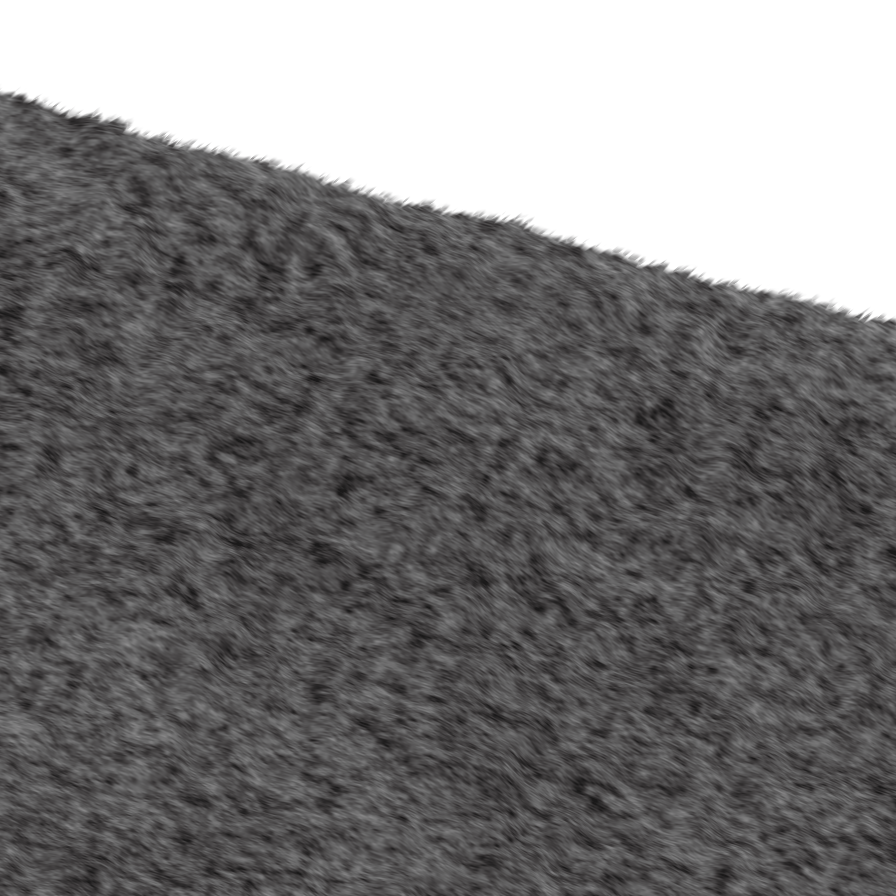
A Shadertoy shader for this texture:

```glsl
// Dark grey plush fur under a sloping edge, against a white backdrop.
// Stretched value noise at several scales, combed along a gently bent
// direction, gives clumps and strands; skewed noise frays the rim.

#define EDGE_LEFT 0.897
#define EDGE_SLOPE 0.262
#define COMB_ANGLE -0.42
#define COMB_BEND 0.030
#define FRINGE 0.011
#define FUR_TONE 0.322
#define CLUMP_GAIN 0.15
#define TUFT_GAIN 0.16
#define STRAND_GAIN 0.25
#define RIM_LIGHT 0.060

float hash(vec2 p) {
    return fract(sin(dot(p, vec2(127.1, 311.7))) * 43758.545);
}

float noise(vec2 p) {
    vec2 i = floor(p), f = fract(p);
    f = f * f * (3.0 - 2.0 * f);
    return mix(mix(hash(i), hash(i + vec2(1, 0)), f.x),
               mix(hash(i + vec2(0, 1)), hash(i + vec2(1, 1)), f.x), f.y);
}

// Gaussian patch of unit height
float patchAt(vec2 p, vec2 center, vec2 size) {
    vec2 d = (p - center) / size;
    return exp(-dot(d, d));
}

// Height of the fur above the straight slope, with leaning hairs
float fringeHeight(vec2 p, float above) {
    float x = p.x - above * 0.9;
    float hairs = 0.5 * noise(vec2(x * 60.0, 3.0)) + 0.5 * noise(vec2(x * 260.0, 8.0));
    float tufts = patchAt(vec2(x, 0), vec2(0.115, 0), vec2(0.025, 1))
                + patchAt(vec2(x, 0), vec2(0.575, 0), vec2(0.022, 1))
                + patchAt(vec2(x, 0), vec2(0.735, 0), vec2(0.025, 1))
                + patchAt(vec2(x, 0), vec2(0.970, 0), vec2(0.020, 1));
    float wave = 0.007 * (noise(vec2(x * 9.0, 5.0)) - 0.5);
    return wave + FRINGE * (hairs - 0.5) * (1.0 + tufts) + 0.005 * tufts;
}

// Position measured along and across the lie of the hairs
vec2 combed(vec2 p) {
    float c = cos(COMB_ANGLE), s = sin(COMB_ANGLE);
    vec2 q = vec2(c * p.x + s * p.y, c * p.y - s * p.x);
    q.y += COMB_BEND * noise(p * 6.0) + 0.010 * noise(p * 27.0 + 4.0);
    q.y -= 0.16 * (1.0 - p.x) * (1.0 - p.x) * p.x;
    return q;
}

// Slow changes of brightness over the cloth
float broadShade(vec2 p) {
    float shade = 0.030 * (noise(p * 5.0 + 2.0) - 0.5) + 0.035 * (noise(p * 13.0) - 0.5);
    shade -= 0.030 * patchAt(p, vec2(0.73, 0.50), vec2(0.09, 0.08));
    shade -= 0.028 * patchAt(p, vec2(0.92, 0.46), vec2(0.08, 0.09));
    shade -= 0.025 * patchAt(p, vec2(0.41, 0.46), vec2(0.08, 0.07));
    shade -= 0.030 * patchAt(p, vec2(0.18, 0.04), vec2(0.16, 0.04));
    shade += 0.022 * patchAt(p, vec2(0.10, 0.22), vec2(0.20, 0.10));
    shade += 0.022 * patchAt(p, vec2(0.85, 0.59), vec2(0.18, 0.04));
    return shade;
}

float furTone(vec2 p, float depth) {
    vec2 q = combed(p);
    float clump = noise(q * vec2(48, 92));
    float tuft = noise(q * vec2(85, 175) + 17.0);
    float strand = 0.5 * noise(q * vec2(105, 390) + 31.0)
                 + 0.5 * noise(q * vec2(190, 620) + 53.0);

    float tone = FUR_TONE + broadShade(p);
    tone += CLUMP_GAIN * (clump - 0.5) + TUFT_GAIN * (tuft - 0.5);
    tone += STRAND_GAIN * (strand - 0.5);

    // Dark gaps where clumps part
    float gap = 1.0 - smoothstep(0.10, 0.45, 0.55 * clump + 0.45 * tuft);
    tone -= 0.035 * gap;

    // Light caught along the upper rim
    tone += RIM_LIGHT * exp(-max(depth, 0.0) / 0.045);
    return clamp(tone, 0.10, 0.66);
}

void mainImage(out vec4 fragColor, in vec2 fragCoord) {
    vec2 p = fragCoord / iResolution.xy;
    float pixel = 1.0 / iResolution.y;

    // Signed depth below the frayed edge
    float above = p.y - (EDGE_LEFT - EDGE_SLOPE * p.x);
    float depth = fringeHeight(p, above) - above;

    // Fur is neutral, with a faint warm cast in the shadows
    float tone = furTone(p, depth);
    vec3 fur = tone * mix(vec3(1.03, 0.985, 0.995), vec3(1.005, 1.0, 1.005),
                          smoothstep(0.18, 0.42, tone));

    // Dense pile ends softly; sparse fine hairs reach a little further
    float cover = smoothstep(-0.002 - pixel, 0.005 + pixel, depth);
    float wisp = noise(vec2((p.x - above * 0.9) * 330.0, above * 50.0));
    float haze = smoothstep(-0.009, 0.0, depth) * smoothstep(0.45, 0.9, wisp);
    cover = max(cover, 0.55 * haze);
    fragColor = vec4(mix(vec3(1.0), fur, cover), 1.0);
}
```
